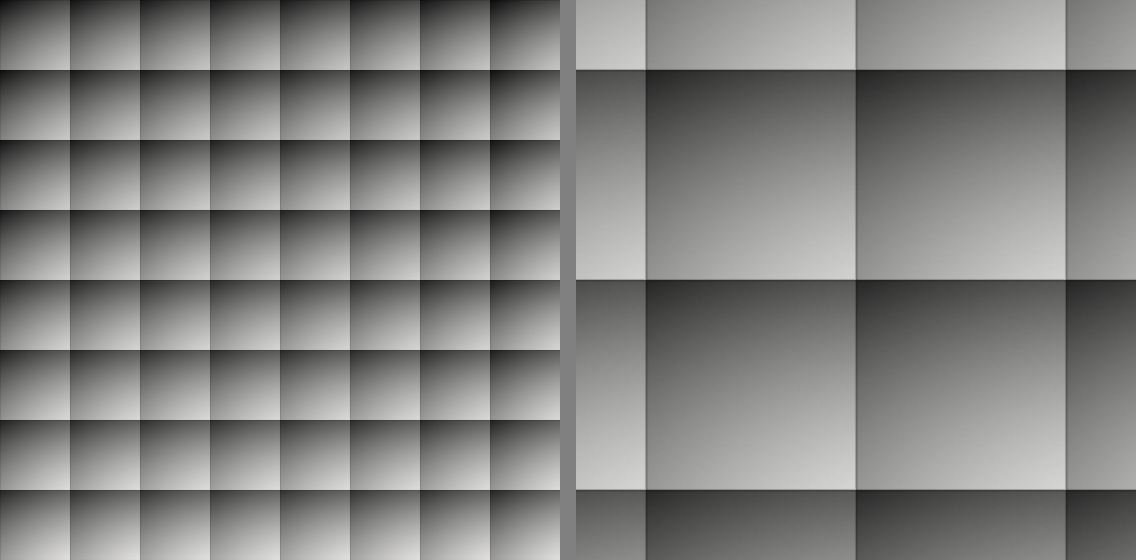
Left, the full canvas; right, a detail of the centre.
A three.js fragment shader for this pattern:

```glsl
// An 8 by 8 grid of square tiles, each shaded from a dark upper left corner
// to a pale lower right one. The shade is a bowed bilinear ramp; rows grow
// lighter downwards, outer columns are more contrasted, and seams are thin.
varying vec2 vUv;

const float TILES = 8.0;
const float SEAM_WIDTH = 0.014;   // in tiles
const float SEAM_SHADE = 0.78;
const float GRAIN = 0.006;

float hash(vec2 p) {
  return fract(sin(dot(p, vec2(127.1, 311.7))) * 43758.5453);
}

// Ramp over one tile; q runs right and down from its upper left corner.
float tileShade(vec2 q, float contrast) {
  float top = mix(0.13 - 0.05 * contrast, 0.32, q.x);
  float bottom = mix(0.58 - 0.04 * contrast, 0.83, q.x);
  float bow = 0.20 * q.y * (1.0 - q.y) + 0.08 * q.x * (1.0 - q.x);
  return mix(top, bottom, q.y) + bow;
}

// Soft dark line along the upper and left edges of a tile.
float seamMask(vec2 q, float width) {
  vec2 nearEdge = 1.0 - smoothstep(vec2(0.0), vec2(width), q);
  return max(nearEdge.x, nearEdge.y);
}

// Narrow blend from the pale far edges into the next tile.
float farEdgeMask(vec2 q, float width) {
  vec2 nearEdge = smoothstep(vec2(1.0 - width), vec2(1.0), q);
  return max(nearEdge.x, nearEdge.y);
}

void main() {
  // Tile coordinates, counted from the upper left
  vec2 grid = vec2(vUv.x, 1.0 - vUv.y) * TILES;
  vec2 cell = min(floor(grid), TILES - 1.0);
  vec2 q = grid - cell;

  // Variation between columns and rows
  vec2 place = cell / (TILES - 1.0);
  float outer = pow(abs(place.x * 2.0 - 1.0), 3.0);
  float rowLift = mix(-0.045, 0.055, place.y);
  float shade = tileShade(q, outer) + rowLift;

  // Seams and faint grain
  shade *= mix(1.0, SEAM_SHADE, seamMask(q, SEAM_WIDTH));
  shade *= mix(1.0, 0.75, farEdgeMask(q, SEAM_WIDTH * 0.6));
  shade += GRAIN * (hash(floor(vUv * 512.0)) - 0.5);

  vec3 tint = vec3(1.0, 0.998, 0.99);
  gl_FragColor = vec4(clamp(shade * tint, 0.0, 1.0), 1.0);
}
```
